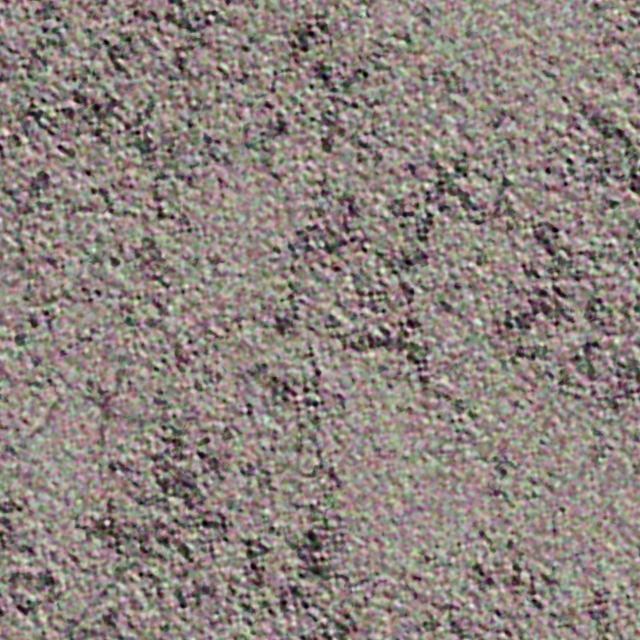
A WebGL 1 fragment shader for this texture:

```glsl
precision highp float;
uniform vec2 u_resolution;

// Colours
const vec3 STONE = vec3(0.592, 0.552, 0.525);
const vec3 CAVITY = vec3(0.260, 0.232, 0.248);
const vec3 PINK_SHIFT = vec3(0.034, -0.105, 0.005);
const vec3 WARM_SHIFT = vec3(0.038, 0.004, -0.052);

// Feature frequencies, in cells per canvas
const float PATCH_FREQ = 4.5;
const float CRACK_FREQ = 8.0;
const float PIT_FREQ = 40.0;
const float BUMP_FREQ = 60.0;
const float GRAIN_FREQ = 122.0;
const float SPECKLE_FREQ = 165.0;
const float TINT_FREQ = 138.0;

// Strengths
const vec2 LIGHT_STEP = vec2(0.0036, 0.0048);
const float RELIEF = 0.25;
const float SPECKLE = 0.125;
const float PATCH_TONE = 0.035;
const float PATCH_PITS = 0.36;
const float RELIEF_PITS = 0.40;
const float PIT_DEPTH = 0.72;
const float CRACK_DEPTH = 0.55;

const mat2 TURN = mat2(0.80, 0.60, -0.60, 0.80);

float hash(vec2 p) {
  vec3 q = fract(p.xyx * 0.1031);
  q += dot(q, q.yzx + 33.33);
  return fract((q.x + q.y) * q.z);
}

// Smooth lattice noise in -1..1
float noise(vec2 p) {
  vec2 i = floor(p), f = fract(p);
  f = f * f * (3.0 - 2.0 * f);
  float low = mix(hash(i), hash(i + vec2(1.0, 0.0)), f.x);
  float high = mix(hash(i + vec2(0.0, 1.0)), hash(i + 1.0), f.x);
  return 2.0 * mix(low, high, f.y) - 1.0;
}

float layered(vec2 p) {
  float sum = 0.0, weight = 0.6;
  for (int k = 0; k < 4; k++) {
    sum += weight * noise(p);
    p = TURN * p * 2.03 + 17.3;
    weight *= 0.5;
  }
  return sum;
}

// Distances to the nearest and second nearest cell centre
vec2 cellular(vec2 p) {
  vec2 i = floor(p), f = fract(p);
  vec2 nearest = vec2(4.0);
  for (int y = -1; y <= 1; y++) {
    for (int x = -1; x <= 1; x++) {
      vec2 cell = vec2(float(x), float(y));
      vec2 jitter = vec2(hash(i + cell), hash(i + cell + 71.7));
      float d = length(cell + jitter - f);
      nearest.y = min(nearest.y, max(nearest.x, d));
      nearest.x = min(nearest.x, d);
    }
  }
  return nearest;
}

float height(vec2 p) {
  vec2 q = TURN * p;
  return 0.5 * noise(q * GRAIN_FREQ + 40.0) - cellular(q * BUMP_FREQ + 9.0).x;
}

void main() {
  vec2 p = gl_FragCoord.xy / min(u_resolution.x, u_resolution.y);
  vec2 q = TURN * p + 3.0;
  vec2 warp = vec2(layered(q * 14.0), layered(q * 14.0 + 50.0));

  // Rough and smooth patches, with a rougher vertical seam
  float seamOffset = (p.x - 0.49 + 0.03 * warp.x) / 0.055;
  float rough = layered(q * PATCH_FREQ + 5.0) + 0.25 * exp(-seamOffset * seamOffset);
  float roughMask = smoothstep(-0.4, 0.3, rough);

  // Embossed grain
  float relief = height(p) - height(p + LIGHT_STEP);
  float tone = RELIEF * mix(0.6, 1.1, roughMask) * relief;
  tone += SPECKLE * noise(q * SPECKLE_FREQ);
  tone -= PATCH_TONE * rough;

  // Pits on the unlit side of the grain, and longer cracks towards the left
  float hollow = layered(q * PIT_FREQ + warp) + PATCH_PITS * rough - RELIEF_PITS * relief;
  float pit = smoothstep(0.14, 0.72, hollow);
  vec2 cells = cellular((p + 0.03 * warp) * CRACK_FREQ + 2.0);
  float crack = 1.0 - smoothstep(0.0, 0.13, cells.y - cells.x);
  crack *= smoothstep(0.55, 0.2, p.x) * smoothstep(-0.15, 0.35, layered(q * 9.0 + 31.0));
  float shade = max(PIT_DEPTH * pit, CRACK_DEPTH * crack);

  // Pink and green mottling
  float pink = noise(q * TINT_FREQ + 60.0) + 0.2 * noise(q * 60.0 + 80.0);
  float warm = noise(q * 115.0 + 95.0);

  vec3 color = mix(STONE, CAVITY, shade) + tone;
  color += PINK_SHIFT * pink + WARM_SHIFT * warm;
  gl_FragColor = vec4(clamp(color, 0.0, 1.0), 1.0);
}
```
